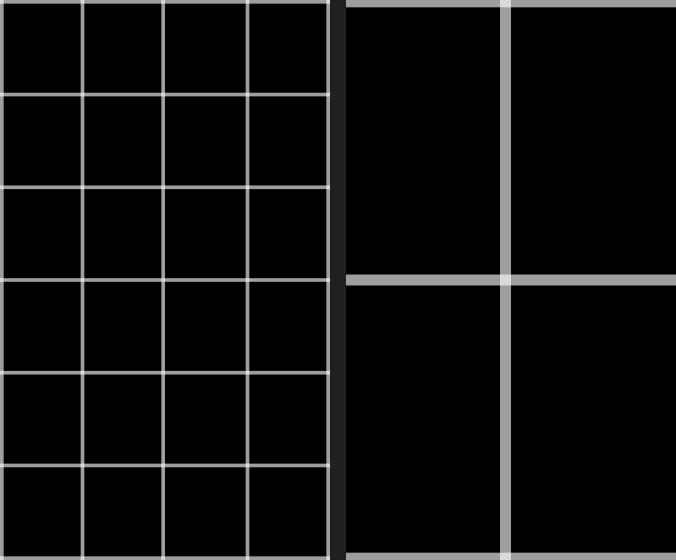
Left, the full canvas; right, a detail of the centre.
Write a WebGL 1 fragment shader that draws this pattern.

```glsl
precision highp float;
// Draws a grid of thin translucent white lines on black, 4 cells by 6.
// Each line is a box-filtered band; crossings brighten where bands overlap.
// The third column is wider than the others by one line width.

uniform vec2 u_resolution;

const float COLUMNS = 4.0;
const float ROWS = 6.0;
const float WIDE_COLUMN = 3.0;      // counted from 1 at the left
const float LINE_WIDTH = 0.00654;   // in canvas heights
const float LINE_ALPHA = 0.62;
const int MAX_LINES = 7;

// Share of a pixel centred at p that lies inside the band [start, start + width].
float bandCoverage(float p, float start, float width, float pixel) {
  float low = max(p - 0.5 * pixel, start);
  float high = min(p + 0.5 * pixel, start + width);
  return clamp((high - low) / pixel, 0.0, 1.0);
}

// Coverage of all lines along one axis. Lines with an index of at least
// shiftFrom are moved on by shift; the last line ends at extent.
float lineSet(float p, float extent, float cells, float width,
              float shiftFrom, float shift, float pixel) {
  float pitch = (extent - width - shift) / cells;
  float coverage = 0.0;
  for (int i = 0; i < MAX_LINES; i++) {
    float index = float(i);
    if (index > cells) break;
    float start = index * pitch + shift * step(shiftFrom, index);
    coverage += bandCoverage(p, start, width, pixel);
  }
  return min(coverage, 1.0);
}

// Opacity of two translucent layers laid over each other.
float layerOver(float a, float b) {
  return 1.0 - (1.0 - a) * (1.0 - b);
}

void main() {
  float pixel = 1.0 / u_resolution.y;
  vec2 p = gl_FragCoord.xy * pixel;
  float aspect = u_resolution.x * pixel;

  float vertical = lineSet(p.x, aspect, COLUMNS, LINE_WIDTH,
                           WIDE_COLUMN, LINE_WIDTH, pixel);
  float horizontal = lineSet(p.y, 1.0, ROWS, LINE_WIDTH, 0.0, 0.0, pixel);

  float brightness = layerOver(LINE_ALPHA * vertical, LINE_ALPHA * horizontal);
  gl_FragColor = vec4(vec3(brightness), 1.0);
}
```
